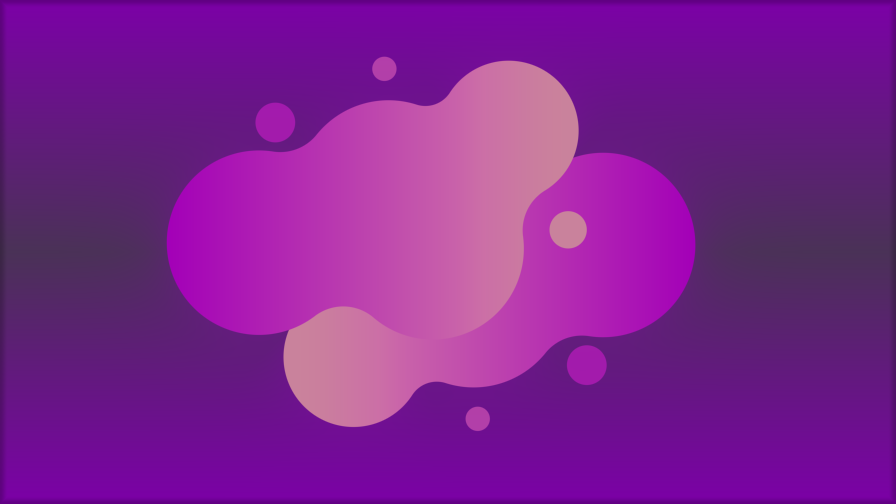
Write a WebGL 2 fragment shader that draws this background.

```glsl
#version 300 es
precision highp float;

uniform vec2 u_resolution;
out vec4 fragColor;

// Distance to two circles (xy centre, z radius) joined by a tangent arc of radius r
float join(vec2 p, vec3 a, vec3 b, float r) {
    vec2 axis = b.xy - a.xy;
    float span = length(axis);
    axis /= span;
    vec2 q = p - a.xy;
    q = vec2(dot(q, axis), abs(dot(q, vec2(-axis.y, axis.x))));

    // Centre of the tangent arc, in the frame of the axis
    float ra = a.z + r, rb = b.z + r;
    float x = (span * span + ra * ra - rb * rb) / (2.0 * span);
    vec2 arc = vec2(x, sqrt(max(ra * ra - x * x, 0.0)));

    float height = q.y / arc.y;
    bool inNeck = height < q.x / arc.x && height < (span - q.x) / (span - arc.x);
    float circles = min(length(q) - a.z, length(q - vec2(span, 0.0)) - b.z);
    return inNeck ? r - length(q - arc) : circles;
}

// Liquid shape made of four joined circles
float blob(vec2 p) {
    vec3 left = vec3(-0.3414, 0.0023, 0.183);
    vec3 upper = vec3(-0.0845, 0.1019, 0.183);
    vec3 lower = vec3(0.0035, -0.0093, 0.1806);
    vec3 tip = vec3(0.1539, 0.2245, 0.1389);
    float d = min(join(p, left, upper, 0.0926), join(p, left, lower, 0.0926));
    return min(d, min(join(p, upper, tip, 0.0579), join(p, lower, tip, 0.0926)));
}

// Violet to pink to dusty rose
vec3 ramp(float t) {
    vec3 color = mix(vec3(0.64, 0.0, 0.72), vec3(0.80, 0.42, 0.66), clamp(t / 0.78, 0.0, 1.0));
    return mix(color, vec3(0.79, 0.51, 0.61), smoothstep(0.7, 1.0, t));
}

float cover(float d) {
    float pixel = 0.75 / u_resolution.y;
    return 1.0 - smoothstep(-pixel, pixel, d);
}

void main() {
    vec2 p = (gl_FragCoord.xy - 0.5 * u_resolution) / u_resolution.y;
    vec2 q = p - vec2(-0.0336, 0.0162);

    // Backdrop: dusky band between violet top and bottom
    vec3 color = mix(vec3(0.29, 0.195, 0.34), vec3(0.485, 0.0, 0.655), min(2.0 * abs(p.y), 1.0));

    // Darkened rim of the canvas
    vec2 rim = 0.5 * u_resolution / u_resolution.y - abs(p);
    color *= mix(0.78, 1.0, smoothstep(0.0, 0.016, min(rim.x, rim.y)));

    // Soft glow, then the back shape, which is the front one turned half round
    float front = blob(q);
    float back = blob(-q);
    float glow = exp(-max(min(front, back), 0.0) / 0.05);
    color = mix(color, vec3(0.50, 0.05, 0.64), 0.25 * glow);
    color = mix(color, ramp((0.52 - q.x) / 0.8), cover(back));

    // Droplets, repeated by the same half turn
    for (int i = 0; i < 2; i++) {
        vec2 s = q * (1.0 - 2.0 * float(i));
        color = mix(color, ramp(0.2), 0.85 * cover(length(s - vec2(-0.309, 0.2407)) - 0.0394));
        color = mix(color, ramp(0.52), 0.85 * cover(length(s - vec2(-0.0926, 0.3472)) - 0.0241));
        color = mix(color, ramp(1.0), cover(length(s - vec2(0.272, 0.0278)) - 0.037));
    }

    // Front shape
    color = mix(color, ramp((q.x + 0.52) / 0.8), cover(front));
    fragColor = vec4(color, 1.0);
}
```
